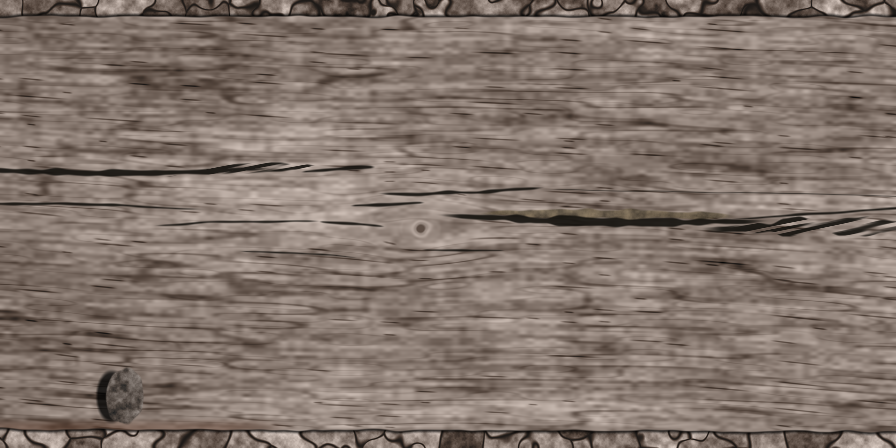
This texture is drawn by a Shadertoy shader. Its source:

```glsl
// A weathered timber plank lying in gravel, with long splits, a knot and a pebble.
// Stretched noise and its thin contours make the grain, tapered bands make the
// splits, and a Voronoi pattern makes the stones along the top and bottom.

float hash(vec2 p) {
    p = fract(p * vec2(0.1031, 0.1137));
    p += dot(p, p.yx + 33.33);
    return fract((p.x + p.y) * p.x * 17.3);
}

float noise(vec2 p) {
    vec2 i = floor(p), f = fract(p);
    f = f * f * (3.0 - 2.0 * f);
    return mix(mix(hash(i), hash(i + vec2(1, 0)), f.x),
               mix(hash(i + vec2(0, 1)), hash(i + vec2(1, 1)), f.x), f.y);
}

float fbm(vec2 p) {
    float sum = 0.0, amp = 0.53;
    for (int i = 0; i < 4; i++) {
        sum += amp * noise(p);
        p = p * 2.03 + 17.7;
        amp *= 0.5;
    }
    return sum;
}

// Brightness to warm grey, neutral in the shadows
vec3 tint(float v) {
    return max(v - vec3(0, 0.057, 0.092) * smoothstep(0.0, 0.35, v), 0.0);
}

// Soft oval patch of light or shade
float spot(vec2 p, float x, float y, float w, float h) {
    vec2 d = (p - vec2(x, y)) / vec2(w, h);
    return exp(-dot(d, d));
}

// Ragged split between two ends, with a bend and half width
float split(vec2 p, vec4 e, vec2 shape) {
    float t = clamp((p.x - e.x) / (e.z - e.x), 0.0, 1.0);
    float arch = 4.0 * t * (1.0 - t);
    float y = mix(e.y, e.w, t) + shape.x * arch + 0.005 * (noise(vec2(p.x * 15.0, e.y * 91.0)) - 0.5);
    float w = shape.y * pow(arch, 0.6) * (0.5 + 0.8 * noise(vec2(p.x * 32.0, e.x * 57.0)));
    return smoothstep(0.0, 0.3, arch) * smoothstep(0.0025, -0.0025, abs(p.y - y) - w);
}

// Short straight checks scattered over a jittered grid
float checks(vec2 p, vec2 cell, float density) {
    vec2 id = floor(p / cell), f = fract(p / cell) - 0.5;
    float y = 0.6 * (hash(id + 7.0) - 0.5) - 0.15 * f.x;
    float len = 0.15 + 0.33 * hash(id + 21.0);
    return step(hash(id + 3.0), density) * smoothstep(len, len * 0.3, abs(f.x))
         * smoothstep(0.003, 0.0, abs(f.y - y) * cell.y);
}

// Thin lines along contours of stretched noise
float grainLines(vec2 q) {
    return smoothstep(0.13, 0.0, abs(noise(q) - 0.45));
}

vec3 gravel(vec2 p) {
    vec2 q = p * vec2(11, 13) + 0.7 * vec2(noise(p * 30.0), noise(p * 30.0 + 9.0));
    vec2 base = floor(q), id = base;
    float near = 9.0, next = 9.0;
    for (int j = -1; j <= 1; j++)
    for (int i = -1; i <= 1; i++) {
        vec2 c = base + vec2(i, j);
        float d = length(c + 0.1 + 0.8 * vec2(hash(c + 2.0), hash(c + 40.0)) - q);
        if (d < near) { next = near; near = d; id = c; }
        else next = min(next, d);
    }
    float v = 0.33 + 0.38 * hash(id + 5.0) + 0.6 * (fbm(p * 60.0) - 0.5);
    return tint(mix(0.12, v, smoothstep(0.0, 0.17, next - near)));
}

// Darkness of all splits
float splits(vec2 p) {
    vec4 ends[12] = vec4[12](
        vec4(-0.15, 0.63, 0.62, 0.625), vec4(0.67, 0.615, 0.84, 0.628),
        vec4(-0.2, 0.549, 0.46, 0.532), vec4(0.34, 0.497, 0.72, 0.505),
        vec4(0.71, 0.505, 0.86, 0.495), vec4(0.53, 0.442, 0.8, 0.426),
        vec4(0.78, 0.541, 0.95, 0.547), vec4(0.84, 0.568, 1.22, 0.584),
        vec4(0.94, 0.44, 1.13, 0.443), vec4(1.2, 0.576, 2.1, 0.558),
        vec4(0.97, 0.521, 1.72, 0.508), vec4(1.62, 0.51, 2.15, 0.543));
    // Bend and half width, in thousandths
    vec2 shapes[12] = vec2[12](vec2(-14, 7), vec2(2, 5), vec2(4, 3), vec2(4, 3), vec2(0, 3), vec2(0, 1.5),
        vec2(0, 4), vec2(-6, 4), vec2(0, 2), vec2(4, 0.5), vec2(-10, 10), vec2(0, 3));
    float dark = 0.0;
    for (int i = 0; i < 12; i++) dark = max(dark, split(p, ends[i], shapes[i] * 0.001));
    // Splinters lie slantwise over two long splits
    float slivers = smoothstep(0.4, 0.65, noise(vec2(p.x * 7.0, (p.y - 0.2 * p.x) * 150.0)));
    float torn = max(split(p, vec4(1.56, 0.488, 2.3, 0.49), vec2(0.006, 0.02)),
                     split(p, vec4(0.32, 0.613, 0.72, 0.626), vec2(0.004, 0.014)));
    return max(dark, slivers * torn);
}

vec3 plank(vec2 p) {
    // Grain flows around the knot
    vec2 k = p - vec2(0.938, 0.488), q = p;
    q.y += 0.03 * p.x + 0.007 * sin(p.x * 3.2 + 0.6) + 0.02 * (noise(p * vec2(2.5, 5)) - 0.5);
    q.y -= 0.025 * tanh(k.y / 0.03) * exp(-70.0 * dot(k, k));

    // Broad tone: bleached middle and lower edge, darker left
    float v = 0.56 + 0.09 * (fbm(p * vec2(3, 7)) - 0.5);
    v += 0.1 * spot(p, 0.75, 0.54, 0.5, 0.13) + 0.08 * spot(p, 1.85, 0.52, 0.4, 0.07);
    v += 0.08 * spot(p, 1.1, 0.07, 0.5, 0.06) - 0.08 * spot(p, 0.1, 0.27, 0.5, 0.16);
    v -= 0.05 * spot(p, 0.1, 0.85, 0.6, 0.16) + 0.04 * spot(p, 1.7, 0.68, 0.5, 0.12);

    // Fibres, pores, saw marks and checks
    v += 0.1 * (noise(q * vec2(4, 50)) - 0.5) + 0.2 * (noise(q * vec2(9, 120)) - 0.5);
    v += 0.14 * (noise(p * vec2(60, 128)) - 0.5);
    v += 0.07 * (noise(vec2(p.x * 26.0 + p.y * 7.0, p.y * 7.0)) - 0.5);
    float worn = smoothstep(0.25, 0.7, noise(p * vec2(6, 17)));
    v -= 0.16 * worn * grainLines(q * vec2(5, 56)) + 0.06 * grainLines(q * vec2(9, 75) + 5.0);
    float r = length(k * vec2(1, 1.4)) + 0.016 * (noise(p * 50.0) - 0.5);
    v -= 0.25 * smoothstep(0.04, 0.08, r)
       * max(checks(q, vec2(0.17, 0.037), 0.28), checks(q + 0.37, vec2(0.08, 0.027), 0.14));

    // Knot
    v = mix(v, 0.69 + 0.07 * sin(r * 330.0), 0.7 * smoothstep(0.05, 0.02, r));
    v = mix(v, 0.36, smoothstep(0.015, 0.007, r));
    vec3 col = tint(v);

    // Rusty lower edge, mossy inner wall of the widest split
    col = mix(col, vec3(0.39, 0.27, 0.21), 0.5 * smoothstep(0.68, 0.5, p.x) * smoothstep(0.07, 0.045, p.y));
    float moss = split(p, vec4(1.06, 0.523, 1.65, 0.517), vec2(0.002, 0.012));
    col = mix(col, vec3(0.4, 0.35, 0.27) * (0.5 + fbm(p * 60.0)), 0.8 * moss);
    return mix(col, vec3(0.085, 0.075, 0.06), 0.92 * splits(p));
}

void mainImage(out vec4 fragColor, in vec2 fragCoord) {
    vec2 p = fragCoord / iResolution.y;
    float inside = min(0.963 - p.y, p.y - 0.042 + 0.003 * p.x) + 0.006 * (noise(p.xx * 18.0) - 0.5);
    vec3 col = mix(gravel(p) * smoothstep(-0.003, 0.009, -inside), plank(p), smoothstep(-0.002, 0.003, inside));

    // Pebble with its shadow on the left
    float shade = length((p - vec2(0.249, 0.115)) / vec2(0.034, 0.058));
    col *= 1.0 - 0.8 * smoothstep(1.1, 0.85, shade);
    vec2 b = (p - vec2(0.279, 0.115)) / vec2(0.042, 0.061);
    float edge = length(b) + 0.2 * (noise(p * 45.0) - 0.5);
    float stone = 0.37 + 0.07 * b.x + 0.06 * b.y + 0.6 * (fbm(p * 75.0) - 0.5);
    col = mix(col, tint(stone) + vec3(0, 0.02, 0.03), smoothstep(1.06, 0.96, edge));
    fragColor = vec4(col, 1);
}
```
